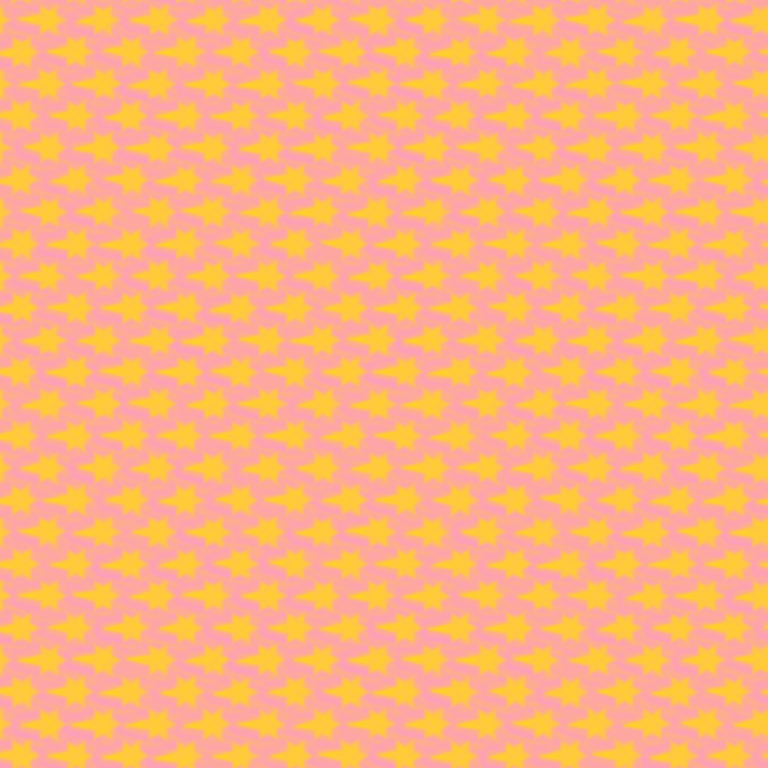
This pattern is drawn by a Shadertoy shader. Its source:

```glsl
// Staggered rows of soft yellow comet stars on a pink and salmon ground.

const float PI = 3.14159265;
const vec2 REPEATS = vec2(14.0, 24.0);
const vec2 STAR_ANCHOR = vec2(0.39, 0.375);
const vec3 YELLOW = vec3(1.0, 0.83, 0.12);
const vec3 PINK = vec3(0.99, 0.62, 0.73);

float hash(vec2 id, float seed) {
    vec3 p = fract(vec3(id, seed) * vec3(0.1031, 0.1137, 0.0973));
    p += dot(p, p.yzx + 33.33);
    return fract((p.x + p.y) * p.z);
}

// Layered sines, roughly -1 to 1
float ripple(vec2 p) {
    float a = sin(p.x * 3.1 + 1.7 * sin(p.y * 2.3));
    float b = sin(p.y * 5.3 - 1.3 * sin(p.x * 4.1));
    return 0.5 * (a + b);
}

float starDistance(vec2 p, float points, float outer, float inner) {
    float halfAngle = PI / points;
    float angle = mod(atan(p.y, p.x) + halfAngle, 2.0 * halfAngle) - halfAngle;
    vec2 q = length(p) * vec2(cos(angle), abs(sin(angle)));
    vec2 edge = inner * vec2(cos(halfAngle), sin(halfAngle)) - vec2(outer, 0.0);
    return dot(q - vec2(outer, 0.0), normalize(vec2(edge.y, -edge.x)));
}

// Tapered trail running left from the star
float tailDistance(vec2 p, float len, float drop) {
    float t = clamp(-p.x / len, 0.0, 1.0);
    return length(p - vec2(-len, drop) * t) - mix(0.24, 0.04, t);
}

float softFill(float d, float blur) {
    return 1.0 - smoothstep(-blur, blur, d);
}

// Pink arc wrapped around the trail, heavier below
float wakeBand(vec2 p, float tail, float strength) {
    float band = exp(-pow((tail - 0.24) / 0.11, 2.0));
    float side = mix(1.0, 0.7, smoothstep(-0.2, 0.2, p.y));
    return band * side * strength * smoothstep(0.15, -0.3, p.x);
}

// Returns star cover, trail cover and wake strength for one repeat
vec3 comet(vec2 p, vec2 id, float blur) {
    float len = mix(0.72, 0.95, hash(id, 1.0));
    float drop = mix(-0.07, 0.05, hash(id, 2.0));
    float size = mix(0.49, 0.54, hash(id, 3.0));
    float star = starDistance(p, 6.0, size, 0.62 * size);
    float tail = tailDistance(p, len, drop);
    float wake = wakeBand(p, tail, mix(0.45, 1.1, hash(id, 4.0)));
    return vec3(softFill(star, blur), softFill(tail, blur), wake);
}

void mainImage(out vec4 fragColor, in vec2 fragCoord) {
    vec2 grid = fragCoord / iResolution.y * REPEATS;
    vec2 cellShape = vec2(REPEATS.y / REPEATS.x, 1.0);
    vec2 plane = grid * cellShape;
    float blur = max(0.10, REPEATS.y / iResolution.y);

    // Strongest star, trail and wake among neighbouring repeats
    vec3 cover = vec3(0.0);
    for (int j = -1; j <= 1; j++) {
        float row = floor(grid.y) + float(j);
        float stagger = 0.5 * mod(row, 2.0);
        for (int i = -1; i <= 1; i++) {
            vec2 id = vec2(floor(grid.x - stagger) + float(i), row);
            vec2 center = id + vec2(stagger, 0.0) + STAR_ANCHOR;
            vec2 jitter = 0.03 * (vec2(hash(id, 5.0), hash(id, 6.0)) - 0.5);
            vec2 local = (grid - center - jitter) * cellShape;
            cover = max(cover, comet(local, id, blur));
        }
    }

    // Ground: salmon with slanted peach streaks and pink wakes
    float streak = sin(17.0 * (plane.y + 0.3 * plane.x) + 1.5 * ripple(plane));
    float ground = 0.77 + 0.07 * streak + 0.03 * ripple(plane * 2.3);
    ground = mix(ground, 0.99, min(cover.z, 1.0));

    // Comet: mottled amber star, bright yellow trail
    float starTone = 0.21 + 0.07 * ripple(plane * 3.7);
    float trailOnly = cover.y * (1.0 - 0.8 * cover.x);
    float cometTone = mix(starTone, 0.04, trailOnly);

    float tone = mix(ground, cometTone, max(cover.x, cover.y));
    fragColor = vec4(mix(YELLOW, PINK, clamp(tone, 0.0, 1.0)), 1.0);
}
```
